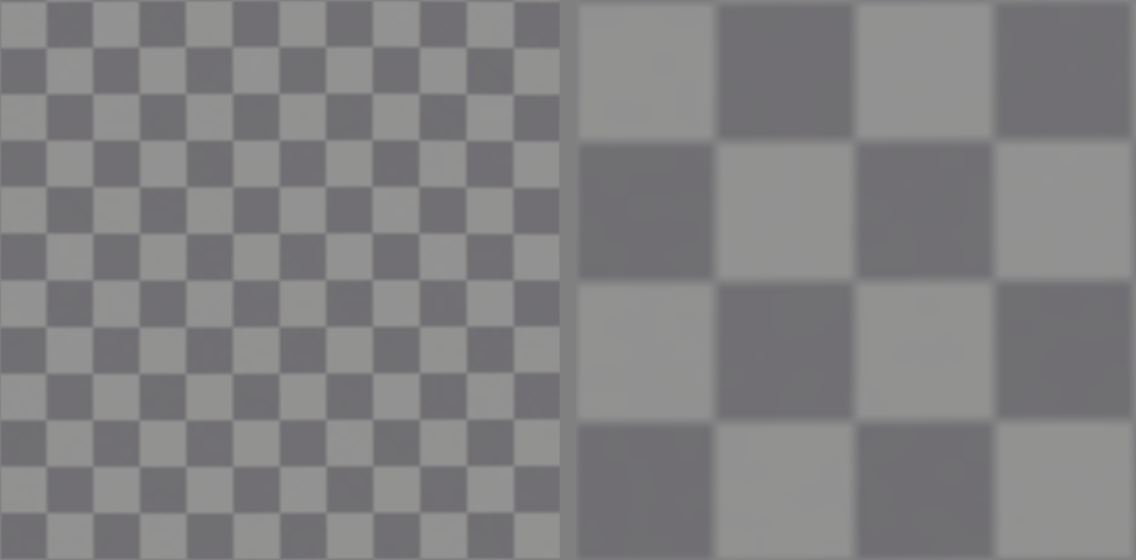
Left, the full canvas; right, a detail of the centre.
Write a three.js fragment shader that draws this pattern.

```glsl
// Soft-edged grey checkerboard, twelve cells each way, with slightly uneven seams.
varying vec2 vUv;

const vec2 CELL_SIZE = vec2(0.0835, 0.0830);    // cell pitch in canvas units
const vec2 ORIGIN = vec2(-0.0014, 0.0017);      // lower-left grid corner
const vec3 DARK = vec3(0.441, 0.435, 0.449);
const vec3 LIGHT = vec3(0.572, 0.572, 0.570);
const float SOFTNESS = 0.065;                   // half width of a seam, in cells
const float WARP = 0.022;                       // seam wander, in cells
const float WARP_SCALE = 3.0;                   // wander features across the canvas
const float TONE_VARIATION = 0.004;             // brightness spread between cells
const float MOTTLE = 0.004;                     // faint cloudiness inside cells
const float MOTTLE_SCALE = 70.0;

float hash(vec2 p) {
  return fract(sin(dot(p, vec2(127.1, 311.7))) * 43758.5453);
}

float valueNoise(vec2 p) {
  vec2 i = floor(p);
  vec2 f = fract(p);
  f = f * f * (3.0 - 2.0 * f);
  float low = mix(hash(i), hash(i + vec2(1.0, 0.0)), f.x);
  float high = mix(hash(i + vec2(0.0, 1.0)), hash(i + vec2(1.0, 1.0)), f.x);
  return mix(low, high, f.y);
}

// Square wave from -1 to 1 on each axis, softened around whole numbers.
vec2 softSquareWave(vec2 p) {
  vec2 f = fract(p);
  vec2 side = 1.0 - 2.0 * mod(floor(p), 2.0);
  vec2 signedDistance = side * min(f, 1.0 - f);
  return 2.0 * smoothstep(-SOFTNESS, SOFTNESS, signedDistance) - 1.0;
}

void main() {
  // Grid position with a slight wander
  vec2 wander = vec2(valueNoise(vUv * WARP_SCALE),
                     valueNoise(vUv * WARP_SCALE + 17.0)) - 0.5;
  vec2 grid = (vUv - ORIGIN) / CELL_SIZE + 2.0 * WARP * wander;

  // Checker: cells with an even index sum are dark
  vec2 wave = softSquareWave(grid);
  vec3 color = mix(LIGHT, DARK, 0.5 + 0.5 * wave.x * wave.y);

  // Subtle tone differences, faded out at the seams
  float interior = abs(wave.x * wave.y);
  color += TONE_VARIATION * (hash(floor(grid)) - 0.5) * interior;
  color += MOTTLE * (valueNoise(vUv * MOTTLE_SCALE) - 0.5);

  gl_FragColor = vec4(color, 1.0);
}
```
